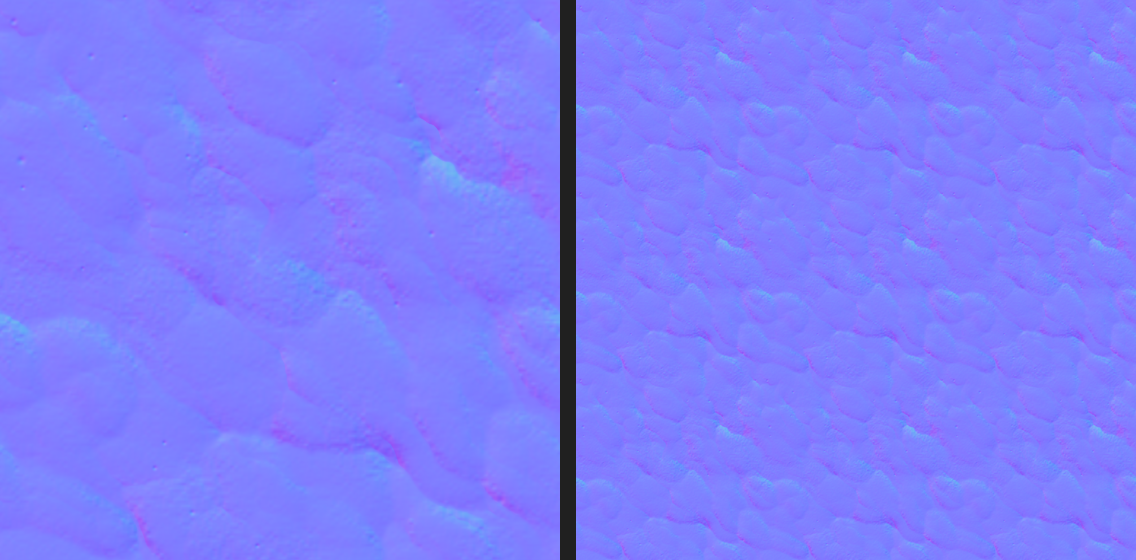
Left: one tile. Right: repeated 3 by 3.
This texture map is drawn by a WebGL 2 fragment shader. Its source:

```glsl
#version 300 es
precision highp float;
// Tiling normal map of soft, overlapping snow-like lobes with grainy edges and small pits.

uniform vec2 u_resolution;
out vec4 outColor;

vec3 hash3(vec2 cell, float seed) {
    uvec3 v = uvec3(ivec3(vec3(cell, seed))) * 1664525u + 1013904223u;
    v.x += v.y * v.z; v.y += v.z * v.x; v.z += v.x * v.y;
    v ^= v >> 16u;
    v.x += v.y * v.z; v.y += v.z * v.x; v.z += v.x * v.y;
    return vec3(v >> 8u) / 16777216.0;
}

// Value noise in three channels, wrapping after a whole number of cells
vec3 wrapNoise(vec2 uv, float cells, float seed) {
    vec2 p = uv * cells;
    vec2 i = floor(p);
    vec2 f = p - i;
    f = f * f * f * (f * (f * 6.0 - 15.0) + 10.0);
    vec3 a = hash3(mod(i, cells), seed);
    vec3 b = hash3(mod(i + vec2(1, 0), cells), seed);
    vec3 c = hash3(mod(i + vec2(0, 1), cells), seed);
    vec3 d = hash3(mod(i + vec2(1, 1), cells), seed);
    return mix(mix(a, b, f.x), mix(c, d, f.x), f.y);
}

// Slope of a soft maximum of domes, stretched along the falling diagonal
vec2 lobeSlope(vec2 uv, float cells, float seed) {
    const mat2 stretch = mat2(0.975, 0.225, 0.225, 0.975);
    vec2 p = uv * cells;
    vec2 base = floor(p);
    vec2 slope = vec2(0);
    float total = 1e-6;
    for (int y = -2; y <= 2; y++) {
        for (int x = -2; x <= 2; x++) {
            vec2 cell = base + vec2(x, y);
            vec3 rnd = hash3(mod(cell, cells), seed);
            float steepness = mix(0.3, 0.95, hash3(mod(cell, cells), seed + 50.0).x);
            vec2 q = stretch * (p - cell - rnd.xy);
            float r = length(q);
            float weight = exp(18.0 * (0.6 * rnd.z - steepness * r * r * r));
            slope -= weight * 3.0 * steepness * r * (stretch * q);
            total += weight;
        }
    }
    return slope / total;
}

// Slope of fine surface grain
vec2 grainSlope(vec2 uv, float cells, float seed) {
    float e = 0.3 / cells;
    float h = wrapNoise(uv, cells, seed).x;
    return vec2(wrapNoise(uv + vec2(e, 0), cells, seed).x - h,
                wrapNoise(uv + vec2(0, e), cells, seed).x - h) / 0.3;
}

// Slope of a few scattered small dents
vec2 pitSlope(vec2 uv, float cells, float seed) {
    vec2 p = uv * cells;
    vec2 cell = mod(floor(p), cells);
    vec3 rnd = hash3(cell, seed);
    float radius = mix(0.05, 0.11, hash3(cell, seed + 1.0).x);
    vec2 d = (fract(p) - mix(vec2(0.3), vec2(0.7), rnd.xy)) / radius;
    return step(rnd.z, 0.08) * d * exp(-dot(d, d));
}

void main() {
    vec2 uv = gl_FragCoord.xy / u_resolution;

    // Bend the lobes and fray their edges
    vec2 bent = uv + 0.06 * (wrapNoise(uv, 6.0, 1.0).xy - 0.5)
                   + 0.018 * (wrapNoise(uv, 21.0, 2.0).xy - 0.5)
                   + 0.005 * (wrapNoise(uv, 72.0, 3.0).xy - 0.5);

    // Large and small lobes, with accented steep edges
    vec3 patches = wrapNoise(uv, 8.0, 4.0);
    vec2 slope = 0.95 * lobeSlope(bent, 9.0, 5.0)
               + mix(0.15, 0.8, patches.x) * lobeSlope(bent, 16.0, 6.0);
    float steep = dot(slope, slope);
    slope *= 0.85 + 0.25 * min(steep, 3.5);

    // Grain gathers on slopes and in rough patches
    float rough = 0.28 + 0.85 * smoothstep(0.15, 1.5, steep)
                + 0.45 * smoothstep(0.5, 0.8, patches.y);
    slope += rough * (0.55 * grainSlope(uv, 128.0, 7.0) + 0.4 * grainSlope(uv, 76.0, 8.0));
    slope += 4.0 * pitSlope(uv, 16.0, 9.0);

    // Encode the slope as a normal
    vec2 tilt = slope * vec2(0.085, -0.125);
    tilt /= sqrt(1.0 + 2.0 * dot(tilt, tilt));
    float up = sqrt(max(1.0 - dot(tilt, tilt), 0.0));
    outColor = vec4(0.5 + 0.5 * vec3(tilt, up), 1.0);
}
```
